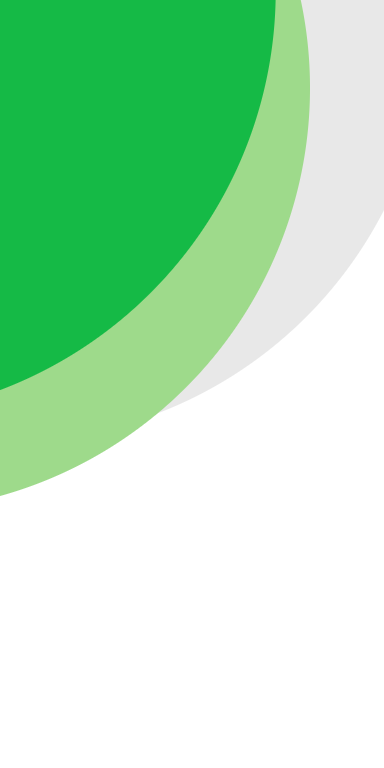
Write a Shadertoy shader that draws this background.

```glsl
// Three overlapping large discs, green and grey, hanging from the top-left corner over white.

// Discs: centre x, centre y, radius, in canvas widths from the top-left corner (y up)
const vec3 GREY_DISC  = vec3( 0.0148, -0.0427, 1.1068);
const vec3 LIGHT_DISC = vec3(-0.2956, -0.2292, 1.1029);
const vec3 DARK_DISC  = vec3(-0.3932,  0.0234, 1.1112);

const vec3 PAPER       = vec3(1.0);
const vec3 GREY        = vec3(0.910);
const vec3 LIGHT_GREEN = vec3(0.620, 0.855, 0.545);
const vec3 DARK_GREEN  = vec3(0.084, 0.729, 0.273);

// Antialiased coverage of a disc, with an edge one pixel wide
float discMask(vec2 p, vec3 disc, float pixel) {
    float edgeDistance = length(p - disc.xy) - disc.z;
    return clamp(0.5 - edgeDistance / pixel, 0.0, 1.0);
}

void mainImage(out vec4 fragColor, in vec2 fragCoord) {
    float pixel = 1.0 / iResolution.x;
    vec2 p = (fragCoord - vec2(0.0, iResolution.y)) * pixel;

    // Layers from back to front
    vec3 color = PAPER;
    color = mix(color, GREY,        discMask(p, GREY_DISC, pixel));
    color = mix(color, LIGHT_GREEN, discMask(p, LIGHT_DISC, pixel));
    color = mix(color, DARK_GREEN,  discMask(p, DARK_DISC, pixel));

    fragColor = vec4(color, 1.0);
}
```
